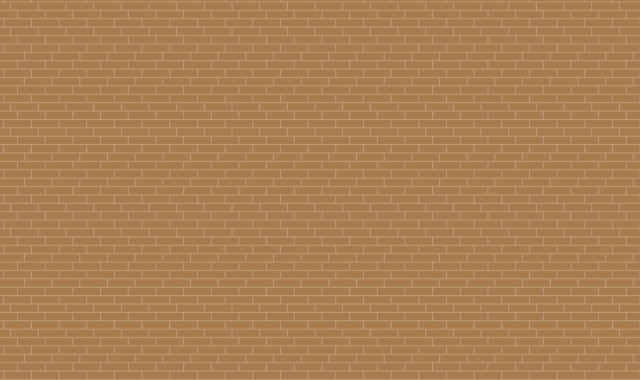
This pattern is drawn by a Shadertoy shader. Its source:

```glsl
#define BRICKS_ACROSS 23.13
#define COURSE_HEIGHT 0.3032
#define JOINT_WIDTH 0.0185
#define FIRST_JOINT vec2(0.135, 0.071)
#define CLAY vec3(0.658, 0.487, 0.307)
#define MORTAR vec3(0.82, 0.73, 0.655)

// Running integral of a unit tent filter, from -0.5 to 0.5
float tentIntegral(float t) {
    t = clamp(t, -1.0, 1.0);
    return t - 0.5 * t * abs(t);
}

// Filtered share of a joint whose centre lies at distance d
float jointCoverage(float d, float pixel) {
    float halfJoint = 0.5 * JOINT_WIDTH;
    return tentIntegral((d + halfJoint) / pixel) - tentIntegral((d - halfJoint) / pixel);
}

// Signed distance to the nearest multiple of period
float nearestRepeat(float x, float period) {
    return x - period * floor(x / period + 0.5);
}

// Stagger in brick lengths; the bond repeats every twelve courses
float courseShift(float course) {
    float phase = mod(course, 3.0);
    if (phase > 1.5) return 0.0;
    if (phase > 0.5) return 0.5;
    return mod(floor(course / 6.0), 2.0) < 0.5 ? 0.25 : 0.75;
}

void mainImage(out vec4 fragColor, in vec2 fragCoord) {
    // Brick lengths, measured from the upper left corner
    float pixel = BRICKS_ACROSS / iResolution.x;
    vec2 wall = vec2(fragCoord.x, iResolution.y - fragCoord.y) * pixel - FIRST_JOINT;

    // Bed joints run across, head joints divide each course
    float course = floor(wall.y / COURSE_HEIGHT);
    float bed = jointCoverage(nearestRepeat(wall.y, COURSE_HEIGHT), pixel);
    float head = jointCoverage(nearestRepeat(wall.x - courseShift(course), 1.0), pixel);

    fragColor = vec4(mix(CLAY, MORTAR, max(bed, head)), 1.0);
}
```
